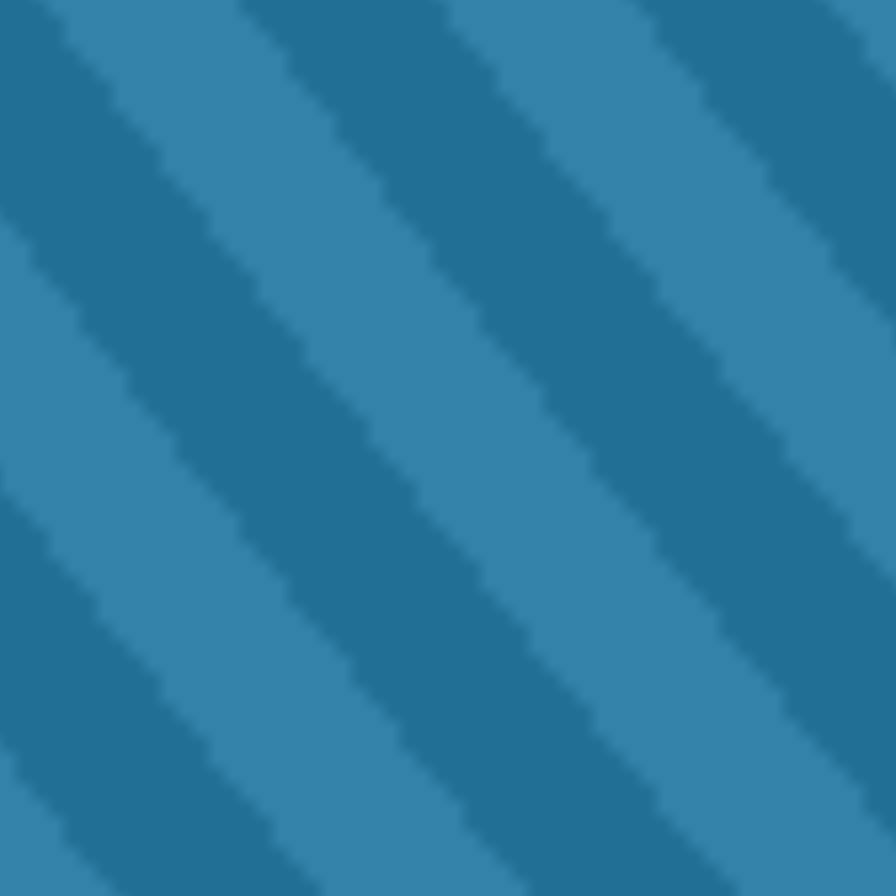
Write a three.js fragment shader that draws this pattern.

```glsl
// Broad two-tone blue diagonal stripes with softly stepped edges.
varying vec2 vUv;

const float GRID = 56.0;                        // coarse cells across the canvas
const vec3 DARK_BLUE = vec3(0.129, 0.435, 0.585);
const vec3 LIGHT_BLUE = vec3(0.204, 0.512, 0.665);

// Stripe count along the diagonal; the xy term fans the stripes slightly.
float stripePhase(vec2 p) {
  return -0.775 + 2.164 * p.x + 1.668 * p.y + 0.116 * p.x * p.y;
}

// 1 on a light stripe, 0 on a dark one, judged at the centre of a cell.
float stripeCell(vec2 cell, float grid) {
  vec2 centre = (cell + 0.5) / grid;
  return 1.0 - step(0.5, fract(stripePhase(centre)));
}

// Blend the four nearest cells so that the steps have soft edges.
float softStripes(vec2 p, float grid) {
  vec2 q = p * grid - 0.5;
  vec2 cell = floor(q);
  vec2 blend = fract(q);
  float lower = mix(stripeCell(cell, grid),
                    stripeCell(cell + vec2(1.0, 0.0), grid), blend.x);
  float upper = mix(stripeCell(cell + vec2(0.0, 1.0), grid),
                    stripeCell(cell + vec2(1.0, 1.0), grid), blend.x);
  return mix(lower, upper, blend.y);
}

void main() {
  float light = softStripes(vUv, GRID);
  gl_FragColor = vec4(mix(DARK_BLUE, LIGHT_BLUE, light), 1.0);
}
```
